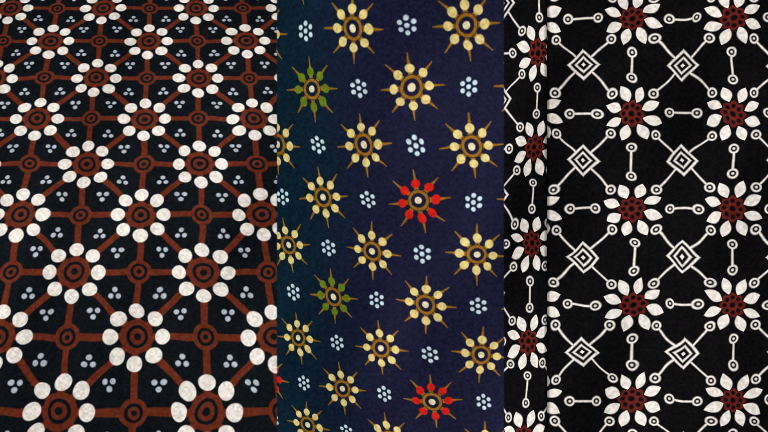
Give the GLSL for this pattern, as a Shadertoy shader.

```glsl
// Three printed cloths side by side: a receding net of beaded stars, a navy
// checkerboard of suns and dot clusters, and a black batik of petalled flowers.
// Each cloth warps the canvas to its own lattice and inks distance functions.

const float HEIGHT = 432.0;              // design units over the canvas height
const float SEAM_A = 277.0, SEAM_B = 504.0, TUCK = 547.0;
const float WEAR = 0.28, WOBBLE = 0.045;
const float TAU = 6.28319;

const vec3 NIGHT = vec3(0.065, 0.08, 0.095);
const vec3 RUST  = vec3(0.39, 0.165, 0.105);
const vec3 CREAM = vec3(0.91, 0.88, 0.84);
const vec3 MIST  = vec3(0.68, 0.71, 0.75);
const vec3 NAVY  = vec3(0.11, 0.11, 0.20);
const vec3 TEAL  = vec3(0.05, 0.13, 0.18);
const vec3 GOLD  = vec3(0.58, 0.39, 0.12);
const vec3 STRAW = vec3(0.87, 0.79, 0.50);
const vec3 RED   = vec3(0.80, 0.13, 0.10);
const vec3 GREEN = vec3(0.40, 0.48, 0.10);
const vec3 ICE   = vec3(0.76, 0.85, 0.86);
const vec3 BLACK = vec3(0.055, 0.05, 0.055);
const vec3 MAROON = vec3(0.39, 0.12, 0.10);

float hash(vec2 p) { return fract(sin(dot(p, vec2(127.1, 311.7))) * 43758.545); }

float noise(vec2 p) {
    vec2 i = floor(p), f = fract(p);
    f = f * f * (3.0 - 2.0 * f);
    return mix(mix(hash(i), hash(i + vec2(1, 0)), f.x),
               mix(hash(i + vec2(0, 1)), hash(i + vec2(1, 1)), f.x), f.y);
}

vec2 wobble(vec2 p) {
    return WOBBLE * (vec2(noise(p / 19.0), noise(p / 19.0 + 40.0)) - 0.5);
}

float ink(float d, float aa) { return 1.0 - smoothstep(-aa, aa, d); }

// Folds the plane into n spokes; x runs along the spoke
vec2 spokes(vec2 p, float n, float turn) {
    float wedge = TAU / n;
    float a = mod(atan(p.y, p.x + 1e-5) - turn + 0.5 * wedge, wedge) - 0.5 * wedge;
    return length(p) * vec2(cos(a), sin(a));
}

// Nearest lattice point on one colour of a checkerboard
vec2 nearest(vec2 g, float parity) {
    vec2 c = floor(g + 0.5), q = g - c;
    if (abs(mod(c.x + c.y, 2.0) - parity) > 0.5)
        c += abs(q.x) > abs(q.y) ? vec2(q.x < 0.0 ? -1.0 : 1.0, 0.0)
                                 : vec2(0.0, q.y < 0.0 ? -1.0 : 1.0);
    return c;
}

vec3 starNet(vec2 p, float px) {
    float depth = p.y + 675.0, size = 0.068 * depth, aa = px / size;
    vec2 g = vec2((p.x - 150.0 + 0.041 * p.y) / size, (1.0 / depth - 0.00092) / 6.8e-5);
    g += wobble(p);
    vec2 star = g - nearest(g, 1.0), knot = g - nearest(g, 0.0);
    float r = length(star), k = length(knot);

    // Straps, hubs and their rings
    float strap = abs(spokes(star, 8.0, 0.0).y) - 0.052;
    strap = min(strap, min(r - 0.245, k - 0.19));
    vec3 col = mix(NIGHT, RUST, ink(strap, aa));
    float rings = min(abs(r - 0.135) - 0.022, r - 0.05);
    rings = min(rings, min(abs(k - 0.105) - 0.02, k - 0.035));
    col = mix(col, NIGHT, ink(rings, aa));

    // Beads round each star, seed triplets in the triangles
    float bead = length(spokes(star, 8.0, 0.0) - vec2(0.38, 0.0)) - 0.118;
    col = mix(col, CREAM, ink(bead, aa));
    float seed = length(spokes(abs(knot) - 0.345, 3.0, 0.5) - vec2(0.066, 0.0)) - 0.043;
    return mix(col, MIST, ink(seed, aa));
}

vec3 sunField(vec2 p, float px) {
    float fall = p.y - 25.0, across = p.x - 407.0 - 0.068 * fall;
    float left = max(-across, 0.0), aa = px / 55.0;
    fall += 0.0006 * left * (p.y - 130.0);
    vec2 g = vec2(across * (1.0 + 0.0016 * left) * (1.0 + 0.0004 * (p.y - 200.0)) / 55.0,
                  fall * (1.0 + 0.0005 * fall) / 64.0) + wobble(p);
    vec2 id = nearest(g, 1.0), q = g - id, c = g - nearest(g, 0.0);
    vec2 f = spokes(q, 8.0, 0.25 * (hash(id) - 0.5));
    float r = length(q);

    // Every fourth sun of the even columns is dyed
    bool dyed = mod(id.x, 2.0) < 0.5 && mod(id.x + id.y, 4.0) > 2.5;
    vec3 dye = !dyed ? STRAW : mod(id.x, 4.0) < 0.5 ? RED : GREEN;

    vec3 col = mix(TEAL, NAVY, smoothstep(SEAM_A, 400.0, p.x));
    float ray = max(abs(f.y) - 0.01 - 0.09 * max(0.58 - f.x, 0.0), max(0.2 - f.x, f.x - 0.58));
    col = mix(col, GOLD, ink(min(ray, abs(r - 0.165) - 0.03), aa));
    col = mix(col, dye, ink(length(f - vec2(0.315, 0.0)) - 0.083, aa));
    col = mix(col, mix(STRAW, CREAM, 0.5), ink(r - 0.068, aa));
    float dots = min(length(c), length(spokes(c, 6.0, 0.5) - vec2(0.128, 0.0))) - 0.046;
    return mix(col, ICE, ink(dots, aa));
}

float eyelet(vec2 p) { float r = length(p); return min(abs(r - 0.042) - 0.012, r - 0.015); }

float dumbbell(vec2 e) {
    return min(eyelet(e - vec2(0.14, 0.0)), max(abs(e.y) - 0.013, e.x - 0.1));
}

vec3 batik(vec2 p, float px) {
    float aa = px / 97.0;
    vec2 g = p.x < TUCK ? vec2((p.x - 538.0 + 0.035 * (p.y - 50.0)) / 72.0, (p.y - 52.0) / 96.5)
                        : vec2((p.x - 633.0) / 100.0, (p.y - 18.0) / 95.5);
    g += wobble(p);
    vec2 id = floor(g + 0.5), q = g - id, k = 0.5 - abs(q);
    float m = k.x + k.y, r = length(q);

    // Lozenges, their diagonal stems and the links between flowers
    float lines = min(abs(m - 0.15) * 0.7 - 0.014, abs(m - 0.08) * 0.7 - 0.012);
    lines = min(lines, m - 0.025);
    lines = min(lines, max(abs(k.x - k.y) * 0.7 - 0.012, max(0.15 - m, m - 0.5)));
    lines = min(lines, eyelet(k - 0.28));
    lines = min(lines, min(dumbbell(vec2(k.x, q.y)), dumbbell(vec2(k.y, q.x))));

    // Pointed petals round a dotted core
    vec2 f = spokes(q, 8.0, TAU / 16.0 + 0.2 * (hash(id) - 0.5));
    float along = (f.x - 0.21) / (0.085 + 0.015 * hash(id + 7.0));
    float petal = abs(f.y) - 0.056 * (1.0 - along * along);
    vec3 col = mix(BLACK, CREAM, ink(min(lines, petal), aa));
    vec2 s = spokes(q, 8.0, 0.0);
    col = mix(col, MAROON, ink(r - 0.125 - 0.012 * cos(8.0 * atan(q.y, q.x + 1e-5)), aa));
    float pips = min(r - 0.028, length(s - vec2(0.082, 0.0)) - 0.021);
    col = mix(col, BLACK, ink(pips, aa));
    return col * mix(0.55, 1.0, smoothstep(0.0, 4.0, abs(p.x - TUCK)));
}

void mainImage(out vec4 fragColor, in vec2 fragCoord) {
    float px = HEIGHT / iResolution.y;
    vec2 p = vec2(fragCoord.x, iResolution.y - fragCoord.y) * px;
    vec3 col = mix(starNet(p, px), sunField(p, px), smoothstep(-px, px, p.x - SEAM_A));
    col = mix(col, batik(p, px), smoothstep(-px, px, p.x - SEAM_B));

    // Soft folds, faded dye and woven grain
    float folds = noise(vec2(p.x + 0.3 * p.y, p.y * 0.4) / 45.0) - 0.5;
    float grain = noise(p / 2.2) - 0.5;
    col *= 1.0 + WEAR * (0.5 * folds + 0.6 * grain);
    col += 0.025 * folds + 0.02 * grain;
    fragColor = vec4(clamp(col, 0.0, 1.0), 1.0);
}
```
